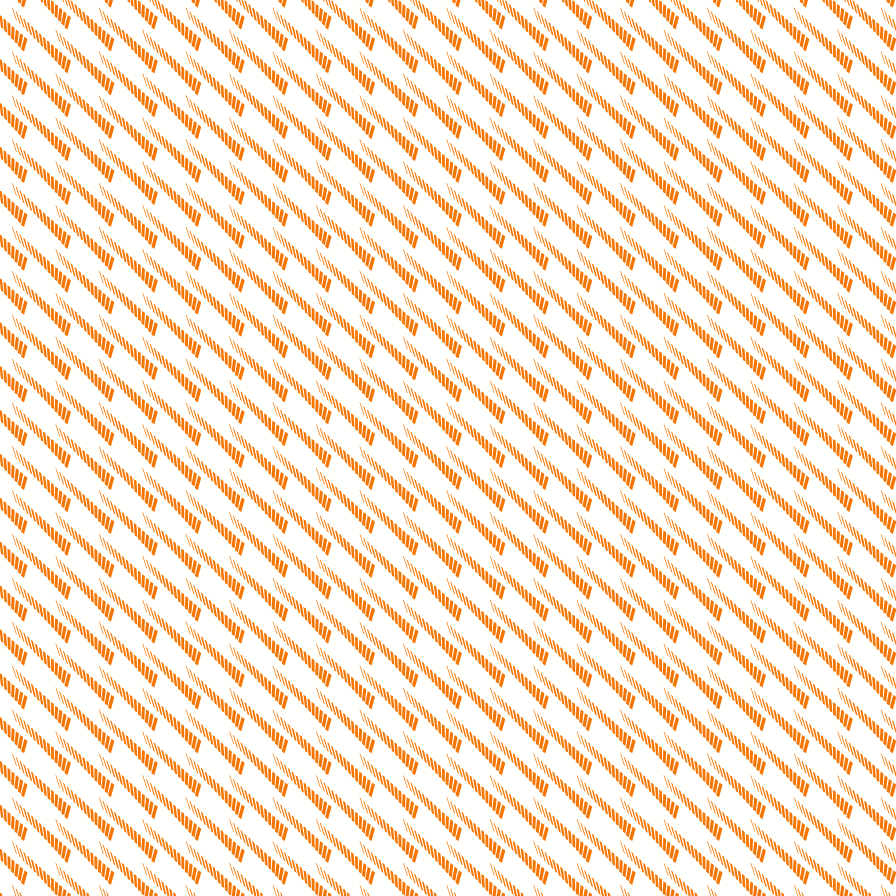
Give the GLSL for this pattern, as a WebGL 1 fragment shader.

```glsl
precision highp float;
// Diagonal runs of orange bars on white, repeated on a half-drop lattice.
// Each run goes down to the right: its bars grow from hairline to thick and
// swing from a backward to a forward lean. Every bar is folded into one cell.

uniform vec2 u_resolution;

const float CANVAS = 1152.0;               // design units across the canvas
const vec2 STEP = vec2(55.85, 28.2);       // column spacing and half drop
const vec2 RUN_START = vec2(409.5, 57.0 + 384.0);
const vec2 RUN_SPAN = vec2(68.5, 67.0);
const int BARS = 15;
const float BAR_HEIGHT = 16.0;
const float END_CUT = 0.6;                 // slope of the bar ends
const vec3 PAPER = vec3(1.0, 1.0, 0.995);
const vec3 ORANGE = vec3(0.96, 0.46, 0.01);

// Nearest offset on the half-drop lattice
vec2 foldLattice(vec2 p, vec2 cell) {
  p -= cell * floor(p.x / cell.x + 0.5);
  float drop = 2.0 * cell.y;
  p.y -= drop * floor(p.y / drop + 0.5);
  return p;
}

// Share of a pixel covered by a band of the given width
float bandCoverage(float d, float width, float pixel) {
  float right = min(d + 0.5 * pixel, 0.5 * width);
  float left = max(d - 0.5 * pixel, -0.5 * width);
  return max(right - left, 0.0) / pixel;
}

// Slanted bar with oblique ends
float bar(vec2 p, float width, float height, float lean, float pixel) {
  float across = p.x - lean * p.y;
  float along = p.y - END_CUT * across;
  return bandCoverage(across, width, pixel)
       * bandCoverage(along, height, pixel);
}

// All bars of the run, from hairline to thick
float barRun(vec2 p, float pixel) {
  float ink = 0.0;
  for (int i = 0; i < BARS; i++) {
    float t = float(i) / float(BARS - 1);
    vec2 q = foldLattice(p - RUN_START - t * RUN_SPAN, STEP);
    float width = mix(0.9, 4.6, t);
    float lean = mix(0.32, -0.28, t * t);
    ink += bar(q, width, BAR_HEIGHT, lean, pixel);
  }
  return min(ink, 1.0);
}

void main() {
  float pixel = CANVAS / u_resolution.y;
  vec2 p = vec2(gl_FragCoord.x, u_resolution.y - gl_FragCoord.y) * pixel;
  gl_FragColor = vec4(mix(PAPER, ORANGE, barRun(p, pixel)), 1.0);
}
```
